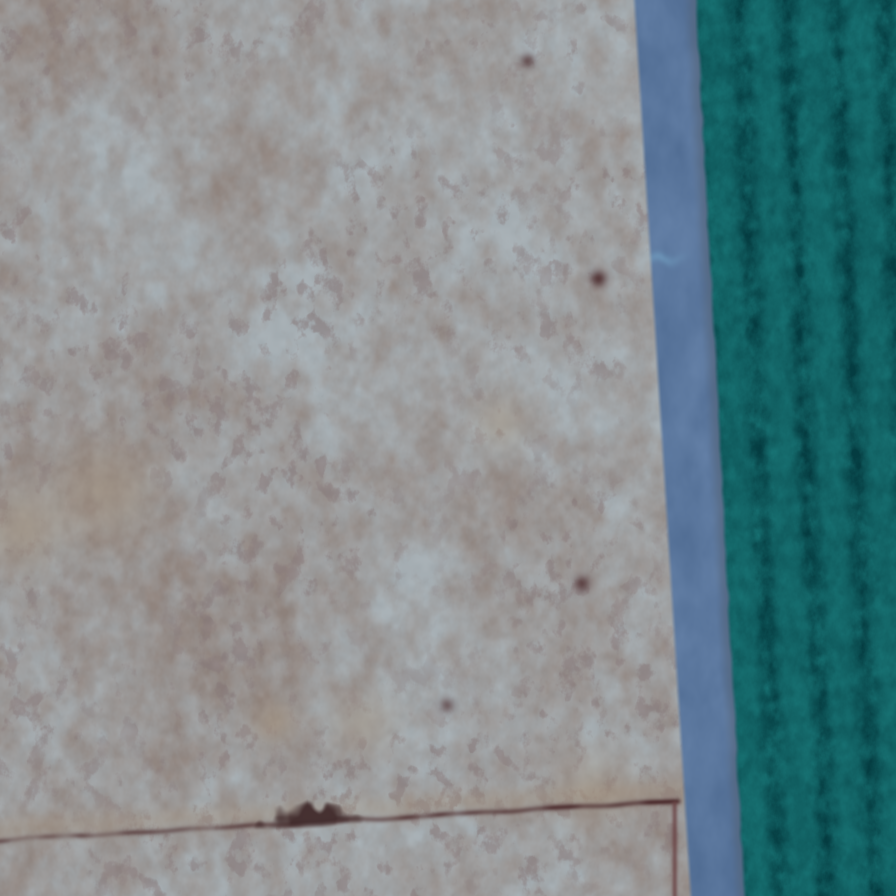
This texture is drawn by a Shadertoy shader. Its source:

```glsl
// A worn stone slab with a joint along its foot, a slanted blue metal strip
// and a ribbed green mat. Layered value noise mottles the stone, soft discs
// place its stains and pits, and a sheared cosine makes the mat's ribs.

const vec3 STONE_COOL = vec3(0.632, 0.648, 0.658);
const vec3 STONE_WARM = vec3(0.580, 0.545, 0.528);
const vec3 FLECK = vec3(0.530, 0.475, 0.480);
const vec3 OCHRE = vec3(0.650, 0.560, 0.460);
const vec3 JOINT = vec3(0.310, 0.190, 0.195);
const vec3 METAL = vec3(0.350, 0.460, 0.610);
const vec3 MAT_DARK = vec3(0.035, 0.285, 0.300);
const vec3 MAT_LIGHT = vec3(0.085, 0.425, 0.430);

float hash(vec2 p) {
    return fract(sin(dot(p, vec2(127.1, 311.7))) * 43758.5453);
}

float noise(vec2 p) {
    vec2 i = floor(p), f = fract(p);
    f = f * f * (3.0 - 2.0 * f);
    return mix(mix(hash(i), hash(i + vec2(1, 0)), f.x),
               mix(hash(i + vec2(0, 1)), hash(i + vec2(1, 1)), f.x), f.y);
}

float fbm(vec2 p) {
    float sum = 0.0, gain = 0.533;
    for (int i = 0; i < 4; i++) {
        p = mat2(1.6, 1.2, -1.2, 1.6) * p + 7.3;
        sum += gain * noise(p * 0.5);
        gain *= 0.5;
    }
    return sum;
}

float softDisc(vec2 p, vec2 centre, float radius) {
    vec2 d = (p - centre) / radius;
    return exp(-dot(d, d));
}

// Blurred line at signed distance d
float softLine(float d, float width) {
    return exp(-d * d / (width * width));
}

// Broad patches: centre, radius, and coolness (negative is warm)
float patches(vec2 p) {
    vec4 list[12] = vec4[12](
        vec4(0.09, 0.64, 0.045, 0.60), vec4(0.47, 0.36, 0.050, 0.55),
        vec4(0.69, 0.17, 0.045, 0.50), vec4(0.12, 0.84, 0.130, 0.35),
        vec4(0.65, 0.57, 0.065, 0.40), vec4(0.55, 0.78, 0.130, 0.30),
        vec4(0.35, 0.62, 0.080, 0.35), vec4(0.07, 0.96, 0.120, -0.60),
        vec4(0.27, 0.78, 0.060, -0.45), vec4(0.22, 0.29, 0.130, -0.40),
        vec4(0.53, 0.45, 0.075, -0.40), vec4(0.05, 0.50, 0.130, -0.45));
    float sum = 0.0;
    for (int i = 0; i < 12; i++) sum += list[i].w * softDisc(p, list[i].xy, list[i].z);
    return sum;
}

float stains(vec2 p) {
    vec4 list[6] = vec4[6](
        vec4(0.117, 0.453, 0.050, 0.60), vec4(0.020, 0.410, 0.045, 0.55),
        vec4(0.306, 0.195, 0.024, 0.65), vec4(0.404, 0.193, 0.035, 0.40),
        vec4(0.560, 0.530, 0.030, 0.45), vec4(0.665, 0.120, 0.040, 0.45));
    float sum = 0.0;
    for (int i = 0; i < 6; i++) sum += list[i].w * softDisc(p, list[i].xy, list[i].z);
    return sum;
}

// Small pits: centre, radius, depth
float pits(vec2 p) {
    vec4 list[4] = vec4[4](
        vec4(0.589, 0.932, 0.0080, 0.65), vec4(0.668, 0.689, 0.0090, 0.90),
        vec4(0.650, 0.349, 0.0090, 0.75), vec4(0.499, 0.213, 0.0080, 0.60));
    float sum = 0.0;
    for (int i = 0; i < 4; i++) sum += list[i].w * softDisc(p, list[i].xy, list[i].z);
    return sum;
}

vec3 stone(vec2 p) {
    float cloud = fbm(p * 9.0) - 0.5;
    float mottle = fbm(p * vec2(48.0, 36.0)) - 0.5;
    float coolness = 0.66 + patches(p) + 0.9 * cloud + 1.7 * mottle;
    vec3 col = mix(STONE_WARM, STONE_COOL, clamp(coolness, -0.25, 1.35));

    // Pinkish flecks gather in loose groups
    float group = smoothstep(0.35, 0.65, fbm(p * 7.0 + 31.0));
    float flecks = smoothstep(0.54, 0.76, fbm(p * vec2(70.0, 56.0) + 17.0));
    col = mix(col, FLECK, 0.55 * flecks * group);
    col += 0.03 * (noise(p * 120.0) - 0.5);
    col = mix(col, OCHRE, stains(p) * (0.7 + 0.8 * mottle));
    col = mix(col, JOINT, pits(p));

    // Joint, broken along its length and darkest at its right end
    float rise = p.y - (0.0625 + 0.0566 * p.x + 0.003 * (noise(vec2(p.x * 28.0, 3.0)) - 0.5));
    float wear = 0.45 + 0.35 * smoothstep(0.2, 0.75, p.x) + 0.4 * (noise(vec2(p.x * 55.0, 5.0)) - 0.5);
    float slab = 1.0 - smoothstep(0.755, 0.763, p.x);
    col = mix(col, OCHRE, 0.28 * softLine(rise - 0.012, 0.014));
    col = mix(col, JOINT, wear * slab * softLine(rise, 0.0034));

    // Ragged chip above the joint, with a soft reddish rim
    float chipTop = 0.027 - 0.62 * abs(p.x - 0.343) + 0.022 * (noise(p * 90.0) - 0.5);
    float chip = smoothstep(-0.008, 0.009, chipTop - rise) * smoothstep(-0.007, 0.003, rise);
    col = mix(col, JOINT * 0.75, 0.9 * chip);
    float below = 1.0 - smoothstep(-0.003, 0.003, rise);
    return mix(col, JOINT * 1.3, 0.7 * below * softLine(p.x - 0.753, 0.0032));
}

vec3 metal(vec2 p, float across) {
    vec3 col = METAL + 0.11 * (fbm(p * vec2(30.0, 18.0)) - 0.5);
    float bend = p.y - 0.713 - 0.012 * (noise(vec2(p.x * 60.0, 2.0)) - 0.5);
    float scratch = softLine(bend, 0.006) * softDisc(p, vec2(0.737, 0.713), 0.022);
    col += vec3(0.05, 0.09, 0.08) * scratch;
    return mix(col, vec3(0.33, 0.40, 0.49), 0.7 * smoothstep(0.75, 1.0, across));
}

vec3 mat(vec2 p) {
    float sheared = p.x + 0.047 * p.y + 0.010 * (fbm(p * vec2(30.0, 16.0)) - 0.5);
    float groove = pow(0.5 + 0.5 * cos(6.2832 * (sheared - 0.870) / 0.054), 2.0);
    float fibre = fbm(p * vec2(92.0, 70.0)) - 0.5;
    float patchy = 0.35 + 0.5 * noise(p * vec2(30.0, 22.0));
    float light = 0.80 - patchy * groove + (0.9 + 0.9 * groove) * fibre;
    return mix(MAT_DARK, MAT_LIGHT, clamp(light, -0.35, 1.3));
}

void mainImage(out vec4 fragColor, in vec2 fragCoord) {
    vec2 p = fragCoord / iResolution.xy;
    float blur = max(0.0032, 1.0 / iResolution.y);
    float left = 0.771 - 0.063 * p.y;
    float right = 0.831 - 0.054 * p.y + 0.002 * (noise(vec2(p.y * 60.0, 8.0)) - 0.5);
    vec3 col = stone(p);
    col = mix(col, metal(p, (p.x - left) / (right - left)), smoothstep(-blur, blur, p.x - left));
    col = mix(col, mat(p), smoothstep(-blur, blur, p.x - right));
    fragColor = vec4(col, 1.0);
}
```
